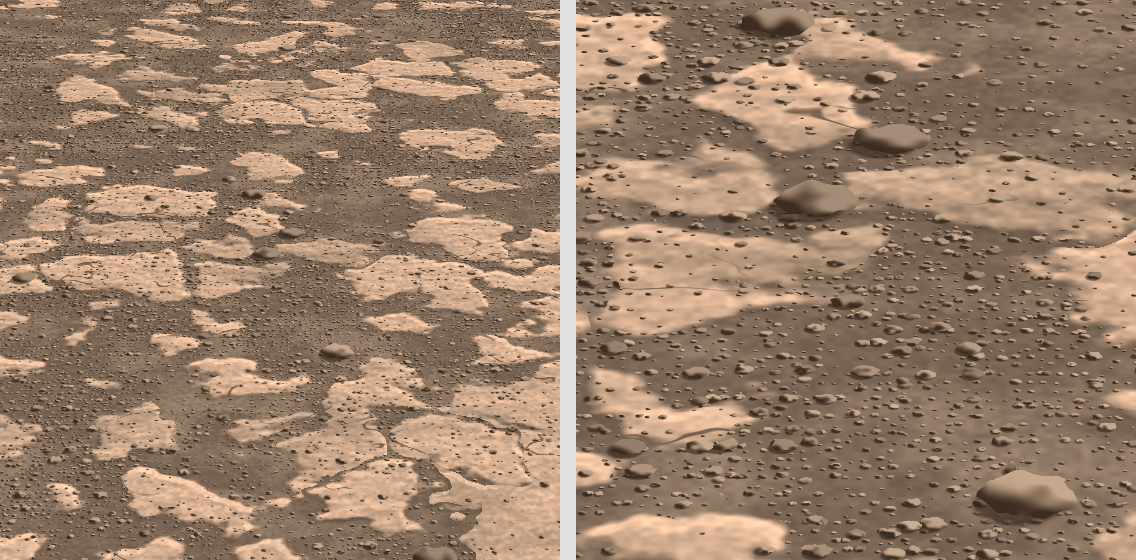
Left: the whole. Right: its middle third, enlarged.
A WebGL 1 fragment shader for this texture:

```glsl
precision highp float;
uniform vec2 u_resolution;
const vec3 SLAB_BRIGHT = vec3(0.85, 0.695, 0.575);
const vec3 SLAB_DULL = vec3(0.70, 0.585, 0.49);
const vec3 SAND = vec3(0.475, 0.395, 0.33);
const vec3 SAND_PALE = vec3(0.58, 0.49, 0.41);
const vec3 STONE_LIT = vec3(0.74, 0.63, 0.53);
const vec3 SHADE = vec3(0.19, 0.14, 0.10);
const float HORIZON = 1.9;
const float DEPTH = 3.8;
const float SLAB_FREQ = 3.6;
const float SLAB_LEVEL = 0.15;
const float FAR_SAND = 0.13;
const float RELIEF = 1.5;
const float BOULDER_FREQ = 10.0;
const float BOULDER_CHANCE = 0.05;
const float GRAVEL_FREQ = 92.0;
const float GRAVEL_STEP = 1.7;
const vec2 LIGHT = vec2(0.5, 0.866);

vec2 hash2(vec2 p) {
  vec3 q = fract(p.xyx * vec3(0.1031, 0.1030, 0.0973));
  q += dot(q, q.yzx + 33.33);
  return fract((q.xx + q.yz) * q.zy);
}
float noise(vec2 p) {
  vec2 i = floor(p), f = fract(p);
  f = f * f * (3.0 - 2.0 * f);
  float low = mix(hash2(i).x, hash2(i + vec2(1.0, 0.0)).x, f.x);
  float high = mix(hash2(i + vec2(0.0, 1.0)).x, hash2(i + 1.0).x, f.x);
  return mix(low, high, f.y);
}
float fbm(vec2 p) {
  float sum = 0.0, amp = 0.5;
  for (int i = 0; i < 4; i++) {
    sum += amp * noise(p);
    p = mat2(1.6, 1.2, -1.2, 1.6) * p + 7.3;
    amp *= 0.5;
  }
  return sum / 0.9375;
}
// x: gap between the two nearest cell centres, y: random value of the cell
vec2 cells(vec2 p) {
  float first = 9.0, second = 9.0, id = 0.0;
  for (int n = 0; n < 9; n++) {
    vec2 c = floor(p) + vec2(mod(float(n), 3.0), floor(float(n) / 3.0 + 0.01)) - 1.0;
    vec2 h = hash2(c + 40.0);
    float d = length(c + 0.1 + 0.8 * h - p);
    second = min(second, max(first, d));
    if (d < first) { first = d; id = fract(h.x * 7.0 + h.y * 5.0); }
  }
  return vec2(second - first, id);
}
// Bedrock plates, positive where they rise out of the sand
float slabField(vec2 p) {
  vec2 warp = vec2(fbm(p * 4.0), fbm(p * 4.0 + 17.0)) - 0.5;
  vec2 plate = cells((p + 0.3 * warp) * SLAB_FREQ);
  float valley = abs(noise(vec2(p.x * 1.1 + p.y * 1.3, p.y * 0.7) + 5.0) - 0.5);
  return plate.x * 0.8 + 0.35 * (plate.y - 0.5) + 0.9 * (fbm(p * 2.3 + 9.0) - 0.5)
    + 0.6 * (fbm(p * 15.0) - 0.5) - 0.3 * (1.0 - smoothstep(0.0, 0.1, valley)) - SLAB_LEVEL;
}
float relief(vec2 p, float field) {
  return 0.13 * smoothstep(-0.06, 0.12, field) + 0.045 * noise(p * vec2(60.0, 75.0))
    + 0.10 * fbm(vec2(p.x * 14.0 + p.y * 5.0, p.y * 26.0));
}
// Angular stones with a lit top and a shadow, painted over the ground
vec3 addStones(vec3 ground, vec2 p, float freq, float chance, float pixel) {
  vec2 q = p * vec2(1.0, 0.65) * freq;
  float blur = pixel * freq * 0.8, rough = noise(q * 5.0) - 0.5;
  float shadow = 0.0, cover = 0.0, lit = 0.0, tint = 0.0;
  for (int n = 0; n < 9; n++) {
    vec2 c = floor(q) + vec2(mod(float(n), 3.0), floor(float(n) / 3.0 + 0.01)) - 1.0;
    vec2 h = hash2(c + freq), k = hash2(c + freq + 71.0);
    float present = step(k.x, chance), size = mix(0.14, 0.42, h.y * h.y);
    vec2 d = q - c - 0.2 - 0.6 * h;
    float turn = (k.y - 0.5) * 1.2;
    vec2 r = abs(vec2(d.x + turn * d.y, (d.y - turn * d.x * 0.5) * 1.35));
    float shape = max(max(r.x, r.y), dot(r, vec2(0.72))) + rough * size * 0.4;
    float body = present * (1.0 - smoothstep(size - blur, size + blur, shape));
    float umbra = length((d + vec2(0.25, 0.4) * size) * vec2(1.0, 1.4));
    shadow = max(shadow, present * (1.0 - smoothstep(size * 0.8 - blur, size + blur, umbra)));
    if (body > cover) {
      cover = body;
      tint = fract(k.y * 9.0 + h.x);
      lit = smoothstep(-0.65, 0.25, dot(d, LIGHT) / size + rough * 1.1);
    }
  }
  vec3 stone = mix(SHADE * 1.25, STONE_LIT * mix(0.78, 1.1, tint), lit);
  return mix(mix(ground, SHADE, 0.6 * shadow), stone, cover);
}
void main() {
  vec2 uv = gl_FragCoord.xy / u_resolution.y;
  float scale = HORIZON / (HORIZON - uv.y), pixel = scale / u_resolution.y;
  vec2 p = vec2((uv.x - 0.5) * scale + 3.0, DEPTH * scale);
  // Bedrock and sand
  float sink = FAR_SAND * uv.y * uv.y, field = slabField(p) - sink;
  float slab = smoothstep(-0.05, 0.07, field);
  float patches = fbm(p * vec2(3.0, 5.0) + 31.0);
  vec3 rock = mix(SLAB_DULL, SLAB_BRIGHT, smoothstep(0.25, 0.6, patches + 0.25 * field));
  vec3 sand = mix(SAND, SAND_PALE, smoothstep(0.4, 0.75, fbm(p * 9.0 + 3.0)));
  vec3 color = mix(sand, rock, slab) * (0.92 + 0.16 * noise(p * vec2(150.0, 110.0)));
  // Slanting sunlight on the relief
  vec2 toward = p + LIGHT * vec2(0.012, 0.02);
  float slope = relief(p, field) - relief(toward, slabField(toward) - sink);
  color *= 1.0 + RELIEF * clamp(slope, -0.3, 0.07) * mix(0.6, 1.5, slab);
  // Broken hairline cracks
  float vein = abs(fbm(p * vec2(5.0, 6.5) + 50.0) - 0.5);
  float crack = 1.0 - smoothstep(0.003, 0.012 + pixel, vein);
  crack *= smoothstep(0.45, 0.6, noise(p * 8.0 + 12.0));
  color = mix(color, SHADE, 0.55 * crack * slab);
  // Gravel from fine to coarse, then boulders
  float litter = smoothstep(0.3, 0.6, fbm(p * 3.5 + 80.0)), freq = GRAVEL_FREQ;
  float chance = mix(0.25 + 0.55 * litter, 0.05 + 0.16 * litter, slab);
  for (int i = 0; i < 3; i++) {
    color = addStones(color, p, freq, chance, pixel);
    freq /= GRAVEL_STEP;
    chance *= 0.75;
  }
  color = addStones(color, p, BOULDER_FREQ, BOULDER_CHANCE, pixel);
  gl_FragColor = vec4(clamp(color, 0.0, 1.0), 1.0);
}
```
